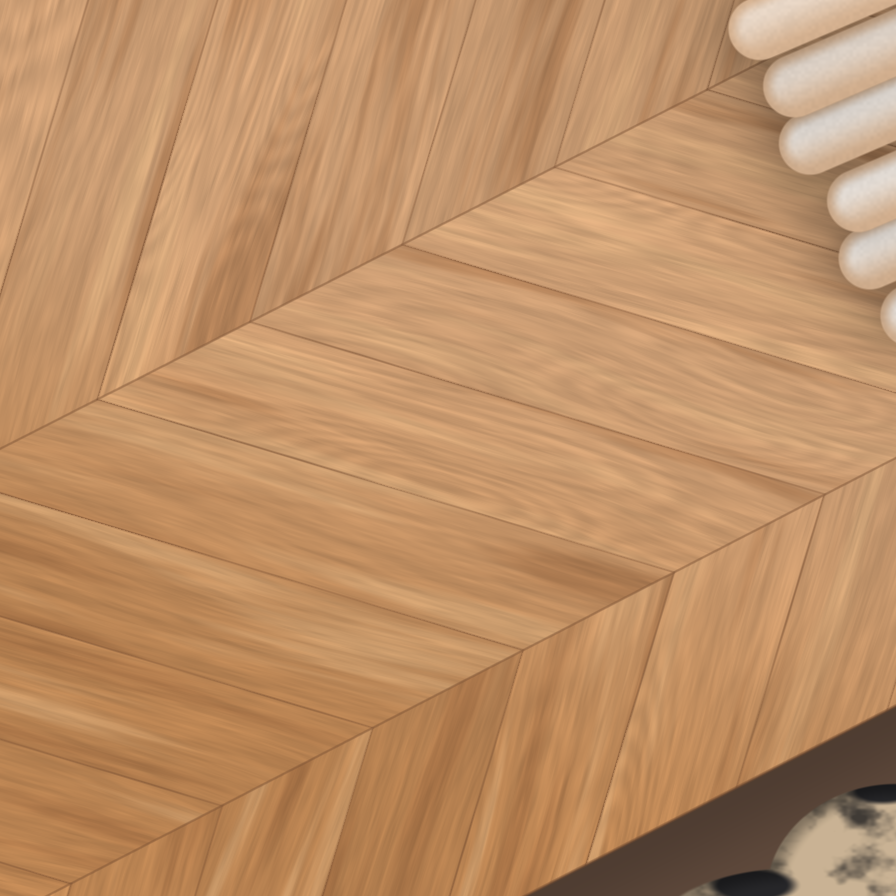
Reproduce this texture procedurally as a three.js fragment shader.

```glsl
varying vec2 vUv;

const vec3 PALE_OAK = vec3(0.79, 0.61, 0.45);
const vec3 WARM_OAK = vec3(0.735, 0.52, 0.325);
const vec3 GRAIN_DARK = vec3(0.57, 0.37, 0.22);
const vec3 GRAIN_LIGHT = vec3(0.87, 0.70, 0.51);
const vec3 JOINT = vec3(0.46, 0.30, 0.19);
const vec3 BASE_BROWN = vec3(0.35, 0.27, 0.22);
const vec3 LINEN = vec3(0.95, 0.92, 0.89);
const vec3 LINEN_SHADE = vec3(0.83, 0.69, 0.56);
const float EDGE = 0.0015;

float hash(vec2 p) {
  vec3 q = fract(vec3(p.xyx) * 0.1031);
  q += dot(q, q.yzx + 33.33);
  return fract((q.x + q.y) * q.z);
}

float noise(vec2 p) {
  vec2 i = floor(p);
  vec2 f = fract(p);
  f = f * f * (3.0 - 2.0 * f);
  return mix(mix(hash(i), hash(i + vec2(1.0, 0.0)), f.x),
             mix(hash(i + vec2(0.0, 1.0)), hash(i + vec2(1.0, 1.0)), f.x), f.y);
}

float fbm(vec2 p) {
  float sum = 0.0;
  float gain = 0.5;
  for (int i = 0; i < 4; i++) {
    sum += gain * noise(p);
    p = p * 2.03 + 17.1;
    gain *= 0.5;
  }
  return sum / 0.9375;
}

float cross2(vec2 a, vec2 b) {
  return a.x * b.y - a.y * b.x;
}

float line(float d, float halfWidth) {
  return 1.0 - smoothstep(halfWidth - EDGE * 0.5, halfWidth + EDGE, abs(d));
}

// Oblique coordinates: x along the seam, y along the grain
vec2 plankSpace(vec2 p, float seamStart, vec2 seam, vec2 grain) {
  vec2 q = p - vec2(0.0, seamStart);
  return vec2(cross2(q, grain), cross2(seam, q)) / cross2(seam, grain);
}

vec3 wood(vec2 q, float plank, float row, float warmth) {
  float seed = hash(vec2(plank + 31.0, row + 7.0));
  vec2 shift = vec2(seed * 47.0, seed * 91.0 + row * 13.0) + 60.0;
  float bend = 0.035 * (noise(q * vec2(4.0, 3.0) + shift) - 0.5);
  vec2 g = vec2(q.x + bend, q.y);
  float streak = fbm(g * vec2(24.0, 2.0) + shift);
  float fibre = fbm(g * vec2(130.0, 9.0) + shift);
  float pores = noise(g * vec2(330.0, 38.0) + shift);
  float figure = noise(g * vec2(13.0, 3.2) + shift);
  float rings = sin(figure * 52.0 + fibre * 3.0);

  vec3 color = mix(PALE_OAK, WARM_OAK, warmth);
  color *= 1.0 + 0.07 * (seed - 0.5);
  color = mix(color, GRAIN_LIGHT, 0.48 * smoothstep(0.54, 0.80, streak));
  color = mix(color, GRAIN_DARK, 0.42 * smoothstep(0.46, 0.22, streak));
  color *= 1.0 + 0.17 * (fibre - 0.5) + 0.06 * (pores - 0.5);
  return color * (1.0 + 0.028 * rings * smoothstep(0.25, 0.7, seed));
}

// One row of slanted planks with thin joints
vec3 plankRow(vec2 q, float pitch, float phase, float row, float warmth) {
  float cell = (q.x - phase) / pitch;
  float plank = floor(cell);
  float gap = (0.5 - abs(fract(cell) - 0.5)) * pitch * 0.8;
  vec3 color = wood(q, plank, row, warmth);
  float wear = 0.25 + 0.35 * noise(vec2(q.y * 9.0 + 50.0, plank + 20.0));
  return mix(color, JOINT, wear * line(gap, 0.0007));
}

vec3 chevronFloor(vec2 p) {
  vec2 upperSeam = vec2(1.0, 0.508);
  vec2 lowerSeam = vec2(1.0, 0.516);
  vec2 steep = vec2(0.30, 1.0);
  vec2 shallow = vec2(1.0, -0.30);
  float aboveUpper = p.y - 0.499 - upperSeam.y * p.x;
  float aboveLower = p.y + 0.027 - lowerSeam.y * p.x;
  float warmth = 1.0 - smoothstep(0.2, 0.75, p.y * 0.85 + p.x * 0.3);

  vec3 top = plankRow(plankSpace(p, 0.499, upperSeam, steep), 0.17, 0.109, 0.0, warmth);
  vec3 middle = plankRow(plankSpace(p, 0.499, upperSeam, shallow), 0.17, 0.109, 1.0, warmth);
  vec3 bottom = plankRow(plankSpace(p, -0.027, lowerSeam, steep), 0.168, 0.08, 2.0, warmth);
  vec3 color = mix(middle, top, smoothstep(-EDGE, EDGE, aboveUpper));
  color = mix(bottom, color, smoothstep(-EDGE, EDGE, aboveLower));
  float seams = max(line(aboveUpper, 0.001), line(aboveLower, 0.001));
  return mix(color, JOINT, 0.45 * seams);
}

float ellipse(vec2 p, vec2 center, vec2 radius) {
  return (length((p - center) / radius) - 1.0) * min(radius.x, radius.y);
}

// Mottled cushion resting on the dark base
vec3 addCushion(vec3 color, vec2 p) {
  float d = min(ellipse(p, vec2(1.0, 0.0), vec2(0.145, 0.125)),
                ellipse(p, vec2(0.9, -0.03), vec2(0.16, 0.062)));
  float mottle = fbm(p * vec2(22.0, 32.0) + 9.0);
  vec3 cloth = mix(vec3(0.25, 0.23, 0.21), vec3(0.79, 0.70, 0.58), smoothstep(0.25, 0.62, mottle));
  float patches = min(ellipse(p, vec2(0.84, 0.012), vec2(0.045, 0.017)),
                      ellipse(p, vec2(0.985, 0.117), vec2(0.035, 0.013)));
  cloth = mix(vec3(0.15, 0.15, 0.16), cloth, smoothstep(-0.003, 0.004, patches));
  cloth *= mix(0.65, 1.0, smoothstep(0.0, 0.022, -d));
  return mix(cloth, color, smoothstep(-EDGE, EDGE, d));
}

// Overlapping rounded folds with a soft contact shadow
vec3 addFabric(vec3 color, vec2 p) {
  vec2 along = normalize(vec2(1.0, 0.43));
  for (int i = 5; i >= 0; i--) {
    float k = float(i);
    vec2 q = p - vec2(0.848 + 0.033 * k + 0.011 * sin(k * 2.6), 0.968 - 0.064 * k);
    float across = cross2(along, q);
    float d = length(vec2(min(dot(q, along), 0.0), across)) - 0.035;
    color *= 1.0 - 0.17 * exp(-max(d, 0.0) * 32.0);
    float light = smoothstep(-0.034, 0.016, across) * smoothstep(0.0, 0.018, -d);
    float weave = noise(p * 260.0) - 0.5;
    vec3 cloth = mix(LINEN_SHADE, LINEN, light * (0.65 + 0.35 * smoothstep(0.0, 2.0, k)));
    color = mix(cloth * (1.0 + 0.035 * weave), color, smoothstep(-EDGE, EDGE, d));
  }
  return color;
}

void main() {
  vec3 color = chevronFloor(vUv);
  float rim = vUv.y - 0.513 * (vUv.x - 0.586);
  vec3 base = BASE_BROWN * (0.88 + 0.18 * smoothstep(0.0, 0.12, -rim));
  color = mix(base, color, smoothstep(-EDGE, EDGE, rim));
  color = mix(color, JOINT, 0.5 * line(rim, 0.0015));
  color = addCushion(color, vUv);
  color = addFabric(color, vUv);
  gl_FragColor = vec4(color, 1.0);
}
```
